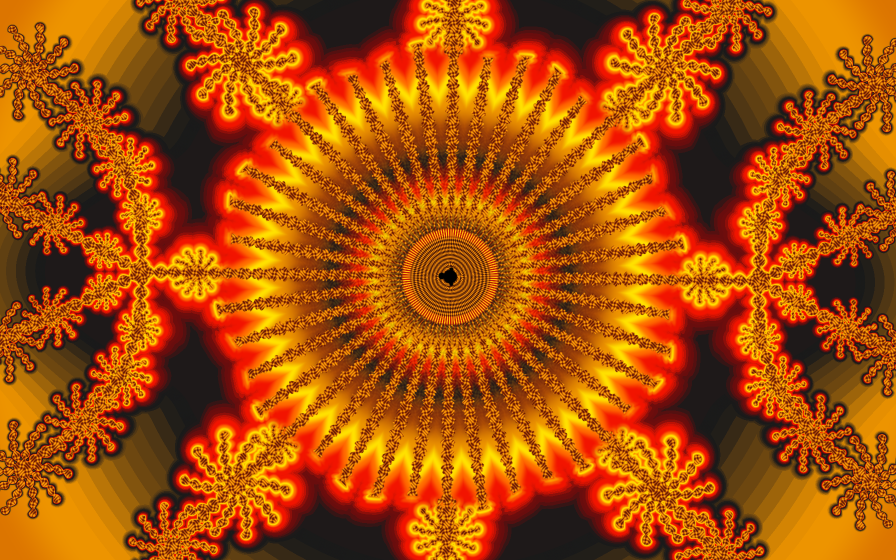
Write a Shadertoy shader that draws this background.

```glsl
// Fractal sunburst: beaded spokes round a tiny dark bulb, with starry arms on banded fire colours.

const float TAU = 6.28318;

// Cyclic fire ramp: gold, yellow, red, black, olive, gold.
vec3 fire(float s) {
    s = fract(s);
    vec3 c = mix(vec3(0.93, 0.58, 0.0), vec3(1.0, 0.88, 0.0), smoothstep(0.03, 0.13, s));
    c = mix(c, vec3(1.0, 0.42, 0.0), smoothstep(0.13, 0.23, s));
    c = mix(c, vec3(0.95, 0.08, 0.0), smoothstep(0.22, 0.31, s));
    c = mix(c, vec3(0.42, 0.05, 0.05), smoothstep(0.35, 0.48, s));
    c = mix(c, vec3(0.10, 0.10, 0.10), smoothstep(0.49, 0.61, s));
    c = mix(c, vec3(0.38, 0.25, 0.07), smoothstep(0.63, 0.76, s));
    return mix(c, vec3(0.93, 0.58, 0.0), smoothstep(0.74, 0.97, s));
}

// Ten jagged, slightly twisted rays.
float star(vec2 p, float size) {
    float r = length(p), sector = TAU / 10.0;
    float a = atan(p.y, p.x) + 0.4 * min(r / size, 1.0);
    a = (fract(a / sector) - 0.5) * sector;
    vec2 q = r * vec2(cos(a), sin(a));
    float along = clamp(q.x, 0.0, size);
    return length(q - vec2(along, 0.0)) - size * (0.015 + 0.07 * abs(sin(along / size * 14.0)));
}

// Straight arm strung with beads.
float arm(vec2 p, vec2 a, vec2 b) {
    vec2 v = b - a;
    float h = clamp(dot(p - a, v) / dot(v, v), 0.0, 1.0);
    return length(p - a - v * h) - 0.002 - 0.008 * abs(sin(h * length(v) * 130.0));
}

// Distance to the outer skeleton in one mirrored quadrant.
float skeleton(vec2 p) {
    vec2 fork = vec2(0.55, 0.0), diagonal = vec2(0.7071);
    float d = arm(p, vec2(0.36, 0.0), fork);
    d = min(d, arm(p, vec2(0.0, 0.36), vec2(0.0, 0.60)));
    d = min(d, arm(p, diagonal * 0.36, diagonal * 0.80));
    d = min(d, arm(p, fork, vec2(0.90, 0.18)));
    d = min(d, star(p - vec2(0.455, 0.0), 0.038));
    d = min(d, star(p - vec2(0.0, 0.455), 0.055));
    vec2 last = fork;
    for (int i = 0; i < 4; i++) {
        float k = float(i), t = 0.29 + 0.24 * k;
        vec2 bend = vec2(0.546 + 0.206 * pow(t, 2.6), 0.352 * t);
        d = min(d, min(arm(p, last, bend), star(p - bend, 0.032 + 0.016 * k)));
        last = bend;
        if (i < 3) {
            float reach = 0.43 + 0.105 * k + 0.025 * k * (k - 1.0);
            d = min(d, star(p - diagonal * reach, i == 1 ? 0.090 : 0.032 + 0.02 * k));
            d = min(d, star(p - fork - vec2(0.07 + 0.09 * k, 0.037 + 0.045 * k), 0.028 + 0.02 * k));
        }
    }
    return d;
}

// Speckled gold and rust that fills the spokes and stars.
vec3 filigree(vec2 p) {
    float n = sin(p.x * 640.0 + 2.0 * sin(p.y * 270.0)) * sin(p.y * 610.0 + 2.0 * sin(p.x * 310.0));
    vec3 c = mix(vec3(0.42, 0.11, 0.02), vec3(0.72, 0.33, 0.02), smoothstep(-0.6, 0.0, n));
    return mix(c, vec3(0.97, 0.60, 0.03), smoothstep(0.1, 0.6, n));
}

vec3 scene(vec2 p) {
    float r = max(length(p), 1e-4), a = atan(p.y, p.x);

    // Bushy spokes, finer near the centre and tapered at the tips.
    float count = r > 0.125 ? 40.0 : (r > 0.088 ? 80.0 : 120.0);
    float gap = abs(fract(a * count / TAU + 0.5) - 0.5) * 2.0;
    float bead = abs(sin(46.0 * log(r) + 2.0 * gap));
    float twig = abs(sin(105.0 * log(r) - 5.0 * gap));
    float tip = 0.408 + 0.012 * sin(a * 12.0);
    float width = (0.17 + 0.28 * bead + 0.24 * twig) * (1.0 - 0.55 * smoothstep(0.24, tip, r));
    float side = (gap - width) * r * TAU / count * 0.5;
    float spoke = r < tip ? side : length(vec2(max(side, 0.0), r - tip));

    // Outer glow, much thinner with distance.
    float d = min(skeleton(abs(p)), spoke);
    float glow = 0.2 * log2(1.0 + max(d, 0.0) * 120.0 * exp(10.0 * max(r - 0.49, 0.0)));

    // Broad fade from black to gold that starts later beside the horizontal arms.
    float slant = smoothstep(0.0, 0.45, abs(p.y) / r);
    float far = 0.60 + mix(1.8, 1.3, slant) * max(r - mix(0.71, 0.50, slant), 0.0);
    glow = min(glow, min(far, 1.02));
    glow = mix(glow, floor(glow * 32.0) / 32.0, step(0.40, glow));

    // Colour cycles between the spokes, with rust wedges where they fade to black.
    float valley = 0.40 + 1.135 * log(r / 0.41) - 0.14 * (1.0 - gap);
    vec3 color = fire(valley);
    float wedge = smoothstep(0.21, 0.25, r) * (1.0 - smoothstep(0.26, 0.31, r));
    color = mix(color, vec3(0.55, 0.14, 0.03), 0.65 * wedge);
    color = mix(color, fire(glow), smoothstep(0.385, 0.425, r));
    color = mix(color, vec3(0.82, 0.38, 0.0), 0.6 * smoothstep(0.82, 0.92, r) * step(0.9, glow));
    vec3 speckle = filigree(p);
    color = mix(color, speckle, 0.25 * (1.0 - smoothstep(0.16, 0.30, r)));
    color = mix(speckle, color, smoothstep(-0.0015, 0.0015, d));

    // Fine toothed rings round the bulb.
    float ring = sin(r * 950.0 + 0.8 * sin(a * 3.0));
    float teeth = cos(a * count);
    float dots = ring * 0.7 + 0.7 * teeth;
    vec3 rings = mix(vec3(0.28, 0.09, 0.03), vec3(0.95, 0.55, 0.04), smoothstep(-0.8, 0.9, dots));
    vec3 collar = mix(vec3(0.75, 0.10, 0.02), vec3(1.0, 0.75, 0.05), smoothstep(-0.3, 0.5, teeth));
    rings = mix(rings, collar, smoothstep(0.068, 0.074, r));
    color = mix(rings, color, smoothstep(0.083, 0.088, r));

    // Dark bulb: body, bud and side knobs.
    float bulb = min(length(p) - 0.012, length(p + vec2(0.015, -0.001)) - 0.006);
    bulb = min(bulb, length(vec2(p.x - 0.002, abs(p.y) - 0.013)) - 0.0035);
    return color * smoothstep(-0.001, 0.001, bulb);
}

void mainImage(out vec4 fragColor, in vec2 fragCoord) {
    vec3 sum = vec3(0.0);
    // Four samples per pixel, with the whole scene tilted slightly.
    for (int i = 0; i < 4; i++) {
        vec2 offset = vec2(i & 1, i >> 1) * 0.5 - 0.25;
        vec2 p = (fragCoord + offset - 0.5 * iResolution.xy) / iResolution.y - vec2(0.004, 0.006);
        sum += scene(p + 0.015 * vec2(-p.y, p.x));
    }
    fragColor = vec4(sum * 0.25, 1.0);
}
```
